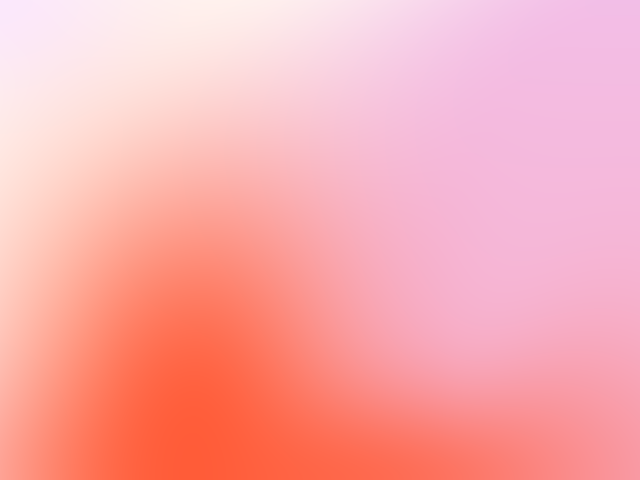
Give the GLSL for this background, as a WebGL 1 fragment shader.

```glsl
precision highp float;

uniform vec2 u_resolution;

#define CREAM vec3(1.0, 0.975, 0.96)
#define LILAC vec3(0.985, 0.92, 1.0)
#define PINK_LOW vec3(0.965, 0.715, 0.838)
#define PINK_HIGH vec3(0.95, 0.745, 0.905)
#define RED vec3(1.0, 0.36, 0.22)
#define PLUME_X 0.30
#define PLUME_HEIGHT 0.63
#define EMBER_X 0.55
#define EMBER_STRENGTH 0.8

float bell(float x) {
    return exp(-x * x);
}

// Pale upper left turning to pink along a bent diagonal
vec3 backdrop(vec2 uv) {
    float bend = 0.37 + 0.27 * pow(uv.y, 4.0);
    float pinkness = smoothstep(-0.33, 0.33, uv.x - bend);
    float cornerBlush = 0.3 * bell(length(uv) / 0.25);
    float cornerLilac = bell(length(uv - vec2(0.0, 1.0)) / 0.2);
    vec3 pale = mix(CREAM, LILAC, cornerLilac);
    vec3 pink = mix(PINK_LOW, PINK_HIGH, uv.y * uv.y);
    return mix(pale, pink, max(pinkness, cornerBlush));
}

// Tall glow rising from the lower left
float plume(vec2 uv) {
    float offset = uv.x - PLUME_X;
    float width = mix(0.293, 0.258, smoothstep(-0.1, 0.1, offset));
    return bell(offset / width) * exp(-pow(uv.y / PLUME_HEIGHT, 2.5));
}

// Low glow along the bottom edge, taller at the right
float ember(vec2 uv) {
    float height = 0.19 + 0.12 * smoothstep(0.7, 1.0, uv.x);
    return EMBER_STRENGTH * bell((uv.x - EMBER_X) / 0.47) * bell(uv.y / height);
}

void main() {
    vec2 uv = gl_FragCoord.xy / u_resolution;
    float glow = 1.0 - (1.0 - plume(uv)) * (1.0 - ember(uv));
    gl_FragColor = vec4(mix(backdrop(uv), RED, glow), 1.0);
}
```
